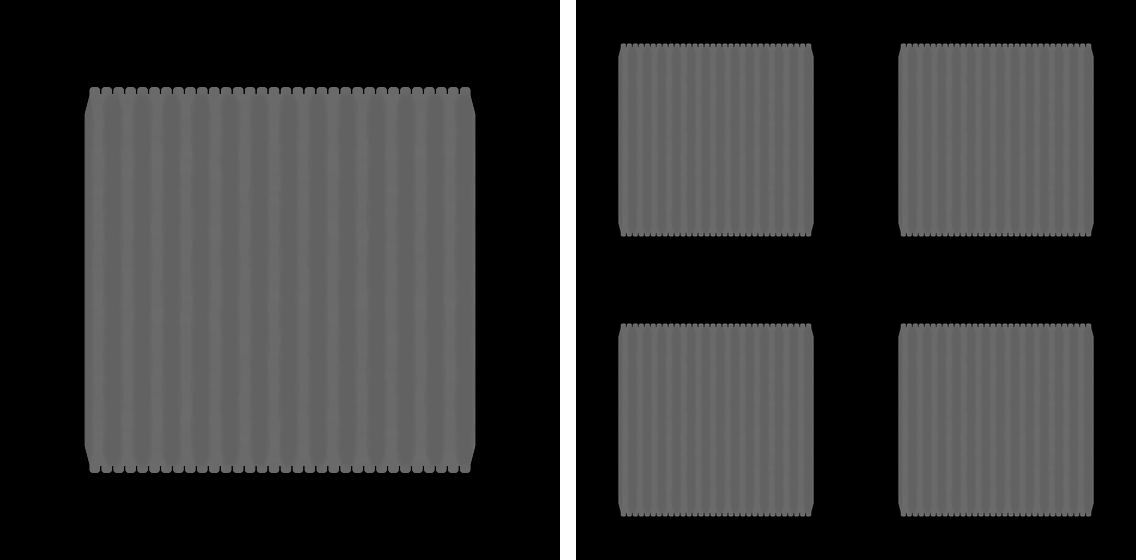
Left, the tile; right, the same tile 2 across and 2 down.
Reproduce this pattern procedurally as a WebGL 1 fragment shader.

```glsl
precision highp float;
// Grey corrugated panel with wavering vertical bands and scalloped ends on black.

uniform vec2 u_resolution;

const float TAU = 6.2831853;
const float BAND_PITCH = 0.05234;
const float BAND_OFFSET = -0.0104;
const float TAB_PITCH = 0.02134;
const float TAB_COUNT = 32.0;

float hash(float n) {
  return fract(sin(n * 12.9898 + 4.137) * 437.585);
}

// Layered sines with whole frequencies, so the result wraps vertically.
float waver(float y, float seed) {
  float sum = 0.0;
  float amplitude = 0.4;
  float frequency = 7.0;
  for (int i = 0; i < 5; i++) {
    float phase = hash(seed + float(i) * 17.3);
    float bend = 0.12 * sin(TAU * (3.0 * y + phase));
    sum += amplitude * sin(TAU * (frequency * y + phase + bend));
    frequency = floor(frequency * 1.7);
    amplitude *= 0.85;
  }
  return sum;
}

float roundedBox(vec2 p, vec2 halfSize, float radius) {
  vec2 q = abs(p) - halfSize + radius;
  return length(max(q, 0.0)) + min(max(q.x, q.y), 0.0) - radius;
}

// Body whose sides narrow slightly towards both ends.
float taperedBody(vec2 p) {
  float narrowing = clamp((abs(p.y) - 0.296) / 0.037, 0.0, 1.0);
  float halfWidth = mix(0.349, 0.3395, narrowing);
  return max(abs(p.x) - halfWidth, abs(p.y) - 0.3325);
}

// Row of rounded tabs, mirrored onto the top and bottom ends.
float tabRow(vec2 p) {
  float last = 0.5 * TAB_COUNT - 0.5;
  float index = clamp(floor(p.x / TAB_PITCH) + 0.5, -last, last);
  vec2 local = vec2(p.x - index * TAB_PITCH, abs(p.y) - 0.3245);
  return roundedBox(local, vec2(0.0095, 0.02), 0.006);
}

// Light ridge with a softer halo; each side wavers on its own.
float bandTone(vec2 p, float y) {
  float t = (p.x - BAND_OFFSET) / BAND_PITCH;
  float index = floor(t + 0.5);
  float local = (t - index) * BAND_PITCH;
  float seed = index * 2.0 + step(0.0, local);
  float flare = 0.008 * smoothstep(0.305, 0.345, abs(p.y));
  float halfWidth = 0.0088 + 0.0017 * waver(y, seed) + flare;
  float haloWidth = 0.0135 + 0.0012 * waver(y, seed + 51.0) + flare;
  float ridge = 1.0 - smoothstep(halfWidth - 0.0022, halfWidth + 0.0022, abs(local));
  float halo = 1.0 - smoothstep(haloWidth - 0.002, haloWidth + 0.002, abs(local));
  float mottle = 0.003 * waver(y, index + 91.0) * ridge;
  return 0.385 + 0.011 * halo + 0.02 * ridge + mottle;
}

void main() {
  vec2 uv = gl_FragCoord.xy / u_resolution;
  vec2 p = uv - 0.5;
  float pixel = 1.0 / min(u_resolution.x, u_resolution.y);

  // Silhouette
  float shape = min(taperedBody(p), tabRow(p));
  float coverage = 1.0 - smoothstep(-0.5 * pixel, 0.5 * pixel, shape);

  // Surface, slightly paler on the tabs
  float tabShade = smoothstep(0.325, 0.338, abs(p.y));
  float tone = mix(bandTone(p, uv.y), 0.415, 0.7 * tabShade);

  gl_FragColor = vec4(vec3(tone * coverage), 1.0);
}
```
